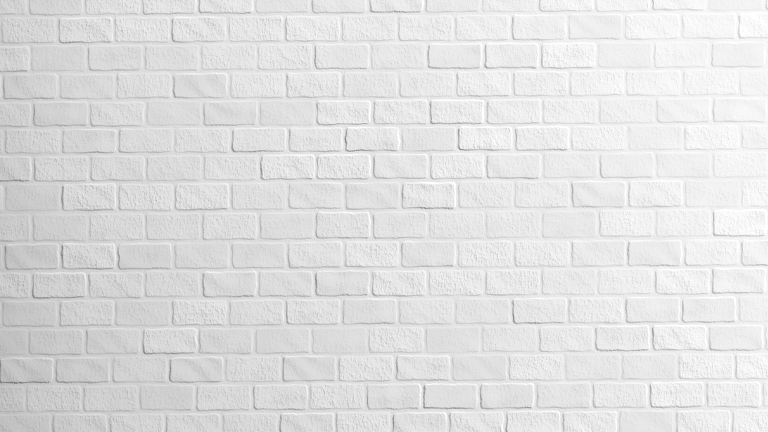
Reproduce this texture procedurally as a Shadertoy shader.

```glsl
vec2 hash2(vec2 p) {
    vec3 q = fract(vec3(p.xyx) * vec3(0.1031, 0.1030, 0.0973));
    q += dot(q, q.yzx + 33.33);
    return fract((q.xx + q.yz) * q.zy);
}

// Distance to the nearest scattered point
float cellular(vec2 p) {
    vec2 cell = floor(p), f = fract(p);
    float nearest = 2.0;
    for (int y = -1; y <= 1; y++)
        for (int x = -1; x <= 1; x++) {
            vec2 o = vec2(x, y);
            vec2 d = o + hash2(cell + o + 50.0) - f;
            nearest = min(nearest, dot(d, d));
        }
    return sqrt(nearest);
}

// Uneven patches, from -1 to 1
float patches(vec2 p) {
    return sin(p.x * 31.0 + 2.0 * sin(p.y * 19.0)) * sin(p.y * 43.0 + 2.0 * sin(p.x * 17.0));
}

// Small waver of the brick edges
vec2 waver(vec2 p) {
    return 0.0006 * vec2(sin(p.y * 61.0 + 2.0 * sin(p.x * 23.0)) + sin(p.y * 190.0 + p.x * 37.0),
                         sin(p.x * 29.0 + p.y * 17.0) + sin(p.x * 113.0 - p.y * 31.0));
}

// x: painted surface height, y: brick face mask, z: random value per brick
vec3 wall(vec2 p) {
    vec2 size = vec2(0.1311, 0.0656);

    // Courses rise slightly to the right and bulge above the middle
    float lift = 0.006 * p.x + 0.008 * exp(-70.0 * (p.y - 0.6) * (p.y - 0.6));
    vec2 g = (p + waver(p) - vec2(0.0, lift)) / size + vec2(0.0, 0.33);

    // Running bond with a slow sideways drift
    float row = floor(g.y);
    g.x -= 0.5 * mod(row, 2.0) - 0.08 + 0.155 * sin(row * 0.18) + 0.02 * (hash2(vec2(row, 7.0)).x - 0.5);
    vec2 id = floor(g);
    vec2 rnd = hash2(id + 20.0);

    // Coarse and fine paint texture, stretched upright
    float grain = 0.5 * cellular(p * vec2(115.0, 72.0)) + 0.5 * cellular(p * vec2(250.0, 160.0) + 9.0);

    // Rounded brick with ragged edges, slightly uneven in size and place
    vec2 local = (fract(g) - 0.5) * size + 0.0016 * (hash2(id + 71.0) - 0.5);
    vec2 q = abs(local) - size * 0.5 + vec2(0.0034, 0.0038) + 0.001 * rnd.y + 0.007;
    float d = length(max(q, 0.0)) + min(max(q.x, q.y), 0.0) - 0.007;
    float face = smoothstep(0.0022, -0.0026, d + 0.004 * (grain - 0.45));

    // Rougher on some bricks, joints half filled with paint in places
    float rough = mix(0.36, mix(0.3, 0.95, rnd.x) * (1.0 + 0.4 * patches(p * 2.3)), face);
    float relief = mix(0.45, 1.5, rnd.y * rnd.y) * (0.85 + 0.4 * patches(p * 1.7 + 4.0));
    return vec3(face * relief + grain * rough, face, rnd.x);
}

void mainImage(out vec4 fragColor, in vec2 fragCoord) {
    vec2 p = fragCoord / iResolution.y;
    vec2 s = fragCoord / iResolution.xy;

    // Relief lit from the upper right, with deep shade and faint highlights
    vec2 toLight = 0.0018 * vec2(0.77, 0.64);
    vec3 ahead = wall(p + toLight), behind = wall(p - toLight);
    float slope = ahead.x - behind.x;
    float shading = -0.225 * max(slope, 0.0) + 0.09 * max(-slope, 0.0);

    // Daylight falls off from the upper right corner
    float light = 0.8 * s.x + 0.3 * s.y;
    float glow = smoothstep(0.6, 1.1, light);
    float tone = mix(0.778, 0.94, light * (1.6 - 0.6 * light));
    tone += 0.025 * glow - 0.04 * exp(-s.x * 14.0);

    // Tint of each brick and blotches in the paint
    tone += (0.03 * (ahead.z - 0.5) + 0.005) * ahead.y + 0.008 * patches(p);

    float value = tone + shading * (1.0 - 0.45 * glow);
    fragColor = vec4(vec3(clamp(value, 0.0, 1.0)), 1.0);
}
```
